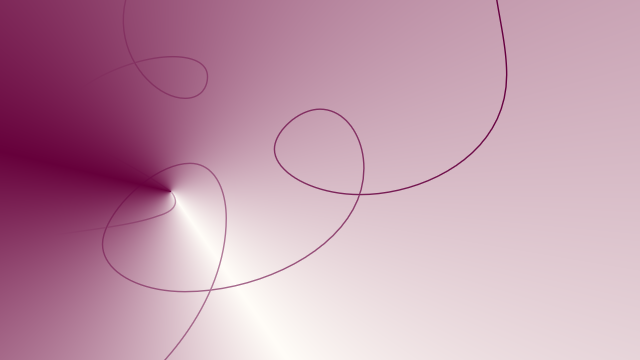
Give the GLSL for this background, as a WebGL 1 fragment shader.

```glsl
precision highp float;
// A conic sweep from ivory to deep plum turns around an off-centre hub,
// crossed by thin looping lines. The lines are chained cubic Beziers, drawn
// by a small pen that fades its opacity along each piece.

uniform vec2 u_resolution;

const float TAU = 6.2831853;

// Layout: the canvas is 432 units tall, y runs downward from the top left.
const float CANVAS_HEIGHT = 432.0;
const vec2  HUB = vec2(205.0, 230.0);
const float IVORY_ANGLE = 0.965;   // direction of the brightest ray
const float PLUM_SWEEP = 2.407;    // clockwise turn from ivory to plum

const vec3  IVORY = vec3(1.0, 0.99, 0.97);
const vec3  PLUM = vec3(0.40, 0.0, 0.23);
const vec3  LINE_COLOR = vec3(0.40, 0.0, 0.25);
const float LINE_HALF_WIDTH = 0.85;
const int   CURVE_STEPS = 20;

// Pen state
vec2  point;          // shaded point in canvas units
float pixelSize;      // one pixel in canvas units
vec2  penPosition;
float penOpacity;
float lineCoverage = 0.0;

vec3 conicSweep(vec2 p) {
    vec2 d = p - HUB;
    float turn = mod(atan(d.y, d.x + 1e-5) - IVORY_ANGLE, TAU);
    float t = min(turn / PLUM_SWEEP, (TAU - turn) / (TAU - PLUM_SWEEP));
    return mix(IVORY, PLUM, t);
}

vec2 bezier(vec2 a, vec2 b, vec2 c, vec2 d, float t) {
    float s = 1.0 - t;
    return s * s * (s * a + 3.0 * t * b) + t * t * (3.0 * s * c + t * d);
}

void moveTo(vec2 start, float opacity) {
    penPosition = start;
    penOpacity = opacity;
}

// Strokes a cubic from the pen to its end, fading to the given opacity.
void curveTo(vec2 b, vec2 c, vec2 end, float opacity) {
    vec2 a = penPosition;
    float startOpacity = penOpacity;
    moveTo(end, opacity);

    // Skip points outside the control polygon's bounds
    float margin = LINE_HALF_WIDTH + pixelSize;
    vec2 low = min(min(a, b), min(c, end)) - margin;
    vec2 high = max(max(a, b), max(c, end)) + margin;
    if (any(lessThan(point, low)) || any(greaterThan(point, high))) return;

    vec2 from = a;
    for (int i = 1; i <= CURVE_STEPS; i++) {
        float t = float(i) / float(CURVE_STEPS);
        vec2 to = bezier(a, b, c, end, t);
        vec2 chord = to - from;
        float h = clamp(dot(point - from, chord) / dot(chord, chord), 0.0, 1.0);
        float edge = length(point - from - h * chord) - LINE_HALF_WIDTH;
        float cover = clamp(0.5 - edge / pixelSize, 0.0, 1.0);
        float along = t - (1.0 - h) / float(CURVE_STEPS);
        lineCoverage = max(lineCoverage, cover * mix(startOpacity, opacity, along));
        from = to;
    }
}

void drawLines() {
    // Long ribbon: upper right, through two loops, to the lower edge
    moveTo(vec2(596.0, -1.0), 1.0);
    curveTo(vec2(601.0, 30.0), vec2(608.0, 60.0), vec2(608.0, 90.0), 1.0);
    curveTo(vec2(608.0, 188.0), vec2(505.0, 234.0), vec2(432.0, 233.5), 0.82);
    curveTo(vec2(376.0, 233.5), vec2(329.3, 207.0), vec2(329.3, 179.0), 0.7);
    curveTo(vec2(329.3, 158.0), vec2(358.0, 131.0), vec2(384.0, 131.0), 0.7);
    curveTo(vec2(414.0, 131.0), vec2(436.7, 163.0), vec2(436.7, 202.0), 0.72);
    curveTo(vec2(436.7, 290.0), vec2(320.0, 350.0), vec2(222.0, 350.0), 0.55);
    curveTo(vec2(165.0, 350.0), vec2(123.0, 325.0), vec2(123.0, 293.0), 0.45);
    curveTo(vec2(123.0, 257.0), vec2(183.0, 196.0), vec2(228.0, 196.0), 0.45);
    curveTo(vec2(258.0, 196.0), vec2(271.5, 228.0), vec2(271.5, 262.0), 0.5);
    curveTo(vec2(271.5, 325.0), vec2(240.0, 385.0), vec2(197.0, 433.0), 0.5);

    // Small loop at the upper left
    moveTo(vec2(151.0, -1.0), 0.25);
    curveTo(vec2(135.0, 65.0), vec2(185.0, 118.0), vec2(222.0, 118.0), 0.4);
    curveTo(vec2(240.0, 118.0), vec2(249.0, 106.0), vec2(249.0, 92.0), 0.42);
    curveTo(vec2(249.0, 76.0), vec2(232.0, 68.0), vec2(207.0, 68.0), 0.38);
    curveTo(vec2(172.0, 68.0), vec2(125.0, 85.0), vec2(95.0, 108.0), 0.0);

    // Hook around the hub
    moveTo(vec2(120.0, 180.0), 0.0);
    curveTo(vec2(150.0, 195.0), vec2(185.0, 215.0), HUB, 0.35);
    curveTo(vec2(214.0, 240.0), vec2(214.0, 252.0), vec2(190.0, 259.0), 0.4);
    curveTo(vec2(160.0, 270.0), vec2(112.0, 275.0), vec2(65.0, 282.0), 0.0);
}

void main() {
    pixelSize = CANVAS_HEIGHT / u_resolution.y;
    point = vec2(gl_FragCoord.x, u_resolution.y - gl_FragCoord.y) * pixelSize;
    drawLines();
    gl_FragColor = vec4(mix(conicSweep(point), LINE_COLOR, lineCoverage), 1.0);
}
```
